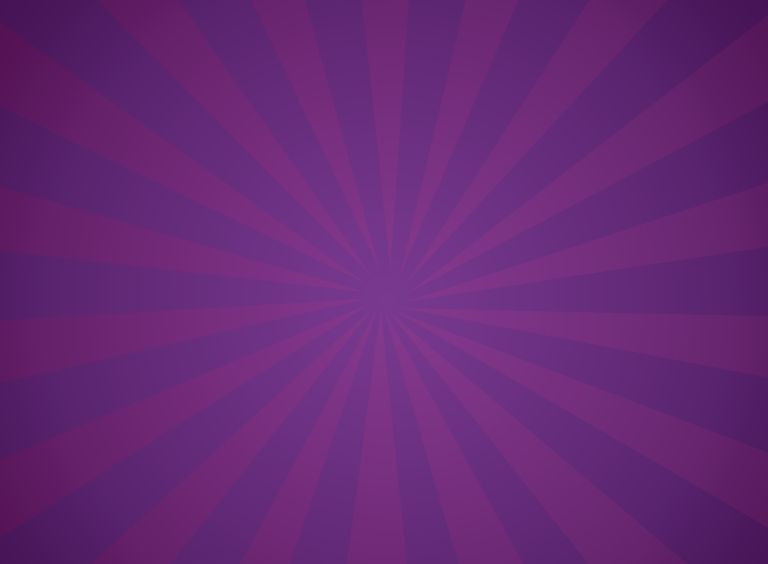
Reproduce this background procedurally as a WebGL 1 fragment shader.

```glsl
precision highp float;
// A purple sunburst: eighteen faint magenta rays around a point below the
// middle, over a radial glow that darkens toward the corners. Rays are an
// angular repeat, tapered to tips that sit around a small empty hub.

uniform vec2 u_resolution;

// Ray count at a clockwise angle in degrees, in x, and lit share of a ray, in y.
vec2 rayPhase(float angle) {
    float fan = angle - 291.3;
    if (fan < 0.0) return vec2(angle / 19.42, 0.463);
    // Each period in the lower fan is a little wider than the last.
    return vec2((sqrt(404.0 + 3.72 * fan) - 20.1) / 1.86, 0.54);
}

// Smooth coverage of the bright rays at a point relative to their hub.
float rayMask(vec2 p, float pixel) {
    float radius = max(length(p), 0.01);
    // Axes pass beside the hub, so rays turn slightly clockwise near it.
    float twist = degrees(0.009 * (1.0 / radius - 1.6));
    float angle = mod(-109.9 - degrees(atan(p.y, p.x + 1e-6)) - twist, 360.0);
    vec2 ray = rayPhase(angle);

    // Tips start farther out above the hub than below it.
    float tip = 0.035 + 0.02 * p.y / radius;
    float taper = (1.0 - tip / radius) / (1.0 - tip / 0.6);
    float fromAxis = abs(fract(ray.x - 0.5 * ray.y + 0.5) - 0.5);
    float inside = (0.5 * ray.y * taper - fromAxis) * 0.35 * radius;
    return smoothstep(-0.7 * pixel, 0.7 * pixel, inside);
}

// Backdrop glow from the hub outward.
vec3 glow(float radius) {
    vec3 color = mix(vec3(0.47, 0.225, 0.56), vec3(0.33, 0.125, 0.41),
                     pow(min(radius / 0.68, 1.0), 1.2));
    return mix(color, vec3(0.275, 0.075, 0.335), smoothstep(0.6, 0.88, radius));
}

void main() {
    vec2 p = (gl_FragCoord.xy - vec2(0.5026, 0.466) * u_resolution) / u_resolution.y;
    vec3 color = glow(length(p));

    // Rays are redder on the left and brighter on the right.
    vec3 rayTint = mix(vec3(0.05, -0.008, -0.012), vec3(0.055, 0.008, 0.006),
                       smoothstep(-0.6, 0.6, p.x));
    color += rayTint * rayMask(p, 1.0 / u_resolution.y);

    gl_FragColor = vec4(color, 1.0);
}
```
